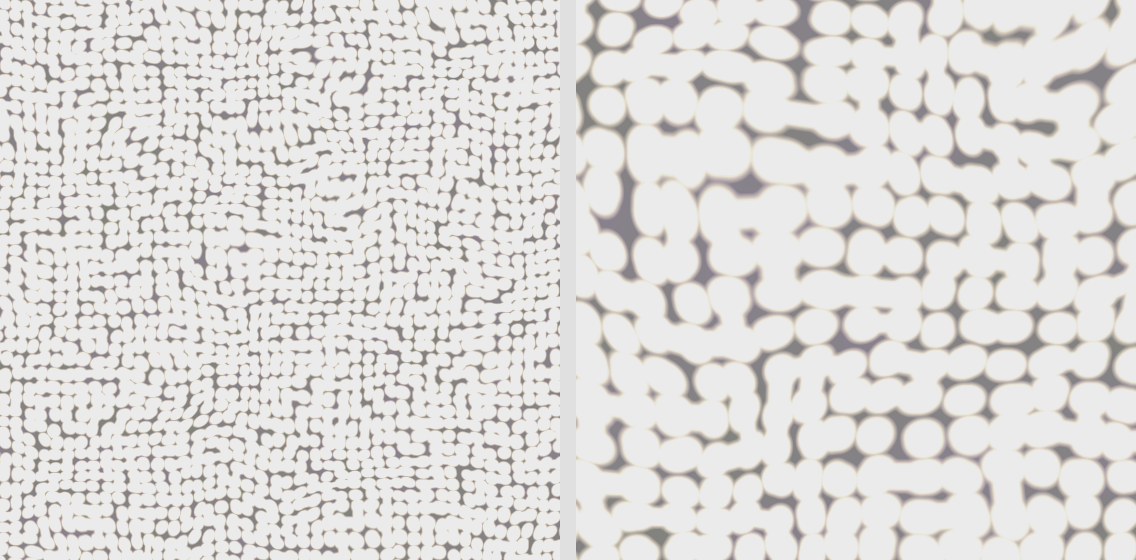
Left, the full canvas; right, a detail of the centre.
Give the GLSL for this texture, as a WebGL 1 fragment shader.

```glsl
precision highp float;
// Pale pebbles packed in wavering rows, with small grey gaps between them.
// Jittered ovals, some linked into short chains, form one distance field;
// the distance into a gap picks its colour, from cream rim to grey core.

uniform vec2 u_resolution;

float hash(vec2 p) {
  return fract(sin(dot(p, vec2(127.1, 311.7))) * 43758.5453);
}

float noise(vec2 p) {
  vec2 i = floor(p), f = fract(p);
  f = f * f * (3.0 - 2.0 * f);
  return mix(mix(hash(i), hash(i + vec2(1.0, 0.0)), f.x),
             mix(hash(i + vec2(0.0, 1.0)), hash(i + vec2(1.0, 1.0)), f.x), f.y);
}

float smoothMin(float a, float b, float k) {
  float h = max(k - abs(a - b), 0.0) / k;
  return min(a, b) - h * h * k * 0.25;
}

// Jittered pebble centre of a cell
vec2 centre(vec2 cell) {
  return cell + 0.5 + 0.34 * (vec2(hash(cell + 3.7), hash(cell + 41.3)) - 0.5);
}

float segment(vec2 p, vec2 a, vec2 b) {
  vec2 ab = b - a;
  return length(p - a - ab * clamp(dot(p - a, ab) / dot(ab, ab), 0.0, 1.0));
}

// Signed distance to the pebbles, in cells: positive inside the gaps
float pebbles(vec2 p) {
  vec2 home = floor(p);
  float d = 1.0;
  for (int y = -1; y <= 1; y++) {
    for (int x = -1; x <= 1; x++) {
      vec2 cell = home + vec2(float(x), float(y));
      vec2 c = centre(cell);

      // An oval pebble in a random direction
      float angle = 3.1416 * hash(cell + 29.5);
      vec2 reach = mix(0.03, 0.13, hash(cell + 91.7)) * vec2(cos(angle), sin(angle));
      float radius = mix(0.385, 0.445, hash(cell + 17.9));
      d = smoothMin(d, segment(p, c - reach, c + reach) - radius, 0.06);

      // Link some pebbles to the right or upper neighbour
      float pick = hash(cell + 73.1);
      float across = mix(0.15, 0.3, noise(cell * 0.3 + 9.0));
      if (pick < 0.38) {
        vec2 side = pick < across ? vec2(1.0, 0.0) : vec2(0.0, 1.0);
        float neck = mix(0.2, 0.33, hash(cell + 57.3));
        d = smoothMin(d, segment(p, c, centre(cell + side)) - neck, 0.06);
      }
    }
  }
  return d;
}

void main() {
  vec2 p = gl_FragCoord.xy / u_resolution.y * 43.0;

  // Let the rows wander
  vec2 bend = vec2(noise(p * 0.23 + 5.0), noise(p * 0.23 + 31.0)) - 0.5;
  float d = pebbles(p + 1.2 * bend);

  // Colour by depth into the gap
  vec3 color = vec3(0.92);
  color = mix(color, vec3(0.91, 0.90, 0.84), smoothstep(-0.01, 0.02, d));
  color = mix(color, vec3(0.85, 0.80, 0.76), smoothstep(0.02, 0.055, d));
  color = mix(color, vec3(0.73, 0.70, 0.68), smoothstep(0.045, 0.09, d));
  color = mix(color, vec3(0.64, 0.61, 0.61), smoothstep(0.08, 0.12, d));
  color = mix(color, vec3(0.52, 0.51, 0.52), smoothstep(0.11, 0.155, d));

  // Faint violet to olive tint in the deeper parts
  float tint = noise(p * 0.6 + 80.0) - 0.45;
  color += tint * vec3(0.025, -0.005, 0.06) * smoothstep(0.03, 0.1, d);

  gl_FragColor = vec4(color, 1.0);
}
```
